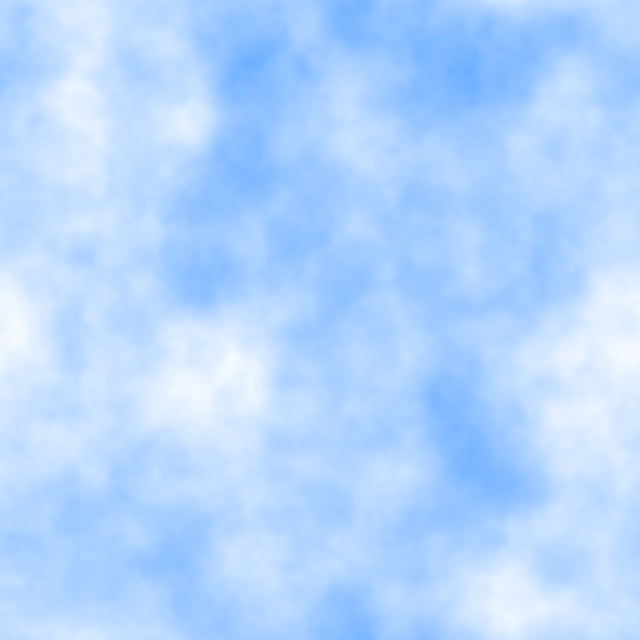
A WebGL 2 fragment shader for this texture:

```glsl
#version 300 es
precision highp float;
precision highp int;

uniform vec2 u_resolution;
out vec4 fragColor;

const int OCTAVES = 5;
const float BASE_CELLS = 6.0;
const float KERNEL_RADIUS = 1.2;
const vec3 SKY_BLUE = vec3(0.40, 0.67, 1.0);
const vec3 CLOUD_WHITE = vec3(1.0);

// Integer hash: three independent values in 0..1
vec3 hash3(uvec3 v) {
    v = v * 1664525u + 1013904223u;
    v.x += v.y * v.z;
    v.y += v.z * v.x;
    v.z += v.x * v.y;
    v ^= v >> 16u;
    v.x += v.y * v.z;
    v.y += v.z * v.x;
    v.z += v.x * v.y;
    return vec3(v >> 8u) / 16777216.0;
}

// Smooth cellular noise: jittered points blend their values, wrapping at period
float cellNoise(vec2 p, float period, uint seed) {
    vec2 cell = floor(p);
    vec2 local = p - cell;
    float total = 0.0;
    float weightSum = 0.0;
    for (int y = -1; y <= 1; y++) {
        for (int x = -1; x <= 1; x++) {
            vec2 offset = vec2(x, y);
            vec2 wrapped = mod(cell + offset, period);
            vec3 rnd = hash3(uvec3(uvec2(wrapped), seed));
            vec2 delta = (offset + mix(vec2(0.2), vec2(0.8), rnd.xy) - local) / KERNEL_RADIUS;
            float falloff = max(1.0 - dot(delta, delta), 0.0);
            float weight = falloff * falloff * falloff;
            total += rnd.z * weight;
            weightSum += weight;
        }
    }
    return total / max(weightSum, 1e-6);
}

// Octaves double the whole number of cells, so every layer tiles
float cloudDensity(vec2 uv, float cells) {
    float sum = 0.0;
    float amplitude = 0.5;
    float amplitudeSum = 0.0;
    for (int i = 0; i < OCTAVES; i++) {
        sum += amplitude * cellNoise(uv * cells, cells, uint(i) + 11u);
        amplitudeSum += amplitude;
        amplitude *= 0.5;
        cells *= 2.0;
    }
    return sum / amplitudeSum;
}

// Expand the contrast about the mean coverage
float cloudCover(float density, float coverage, float contrast) {
    return clamp(coverage + contrast * (density - 0.5), 0.0, 1.0);
}

void main() {
    vec2 uv = gl_FragCoord.xy / u_resolution;
    float cover = cloudCover(cloudDensity(uv, BASE_CELLS), 0.475, 1.45);
    fragColor = vec4(mix(SKY_BLUE, CLOUD_WHITE, cover), 1.0);
}
```
